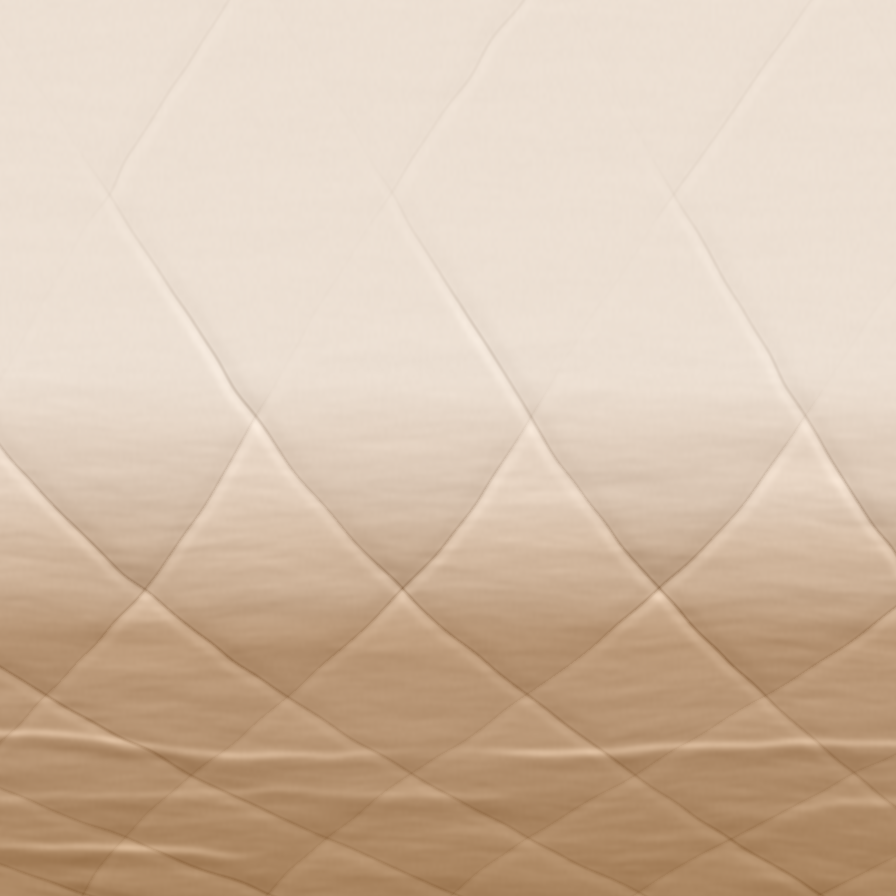
Reproduce this texture procedurally as a Shadertoy shader.

```glsl
// Quilted satin cloth fading from cream to tan, with receding diamond stitching and soft creases.

#define STITCH_WIDTH 0.0017   // half width of the sewn groove
#define STITCH_DEPTH 0.085    // darkness of the groove
#define RIM_LIGHT 0.045       // light on the lower side of a seam
#define PUFF 0.085            // light to dark change across a diamond
#define WRINKLE 0.20          // strength of the small creases
#define BEND 0.466            // height, from the top, where the cloth turns away
#define CREAM vec3(0.926, 0.876, 0.826)
#define BEIGE vec3(0.875, 0.800, 0.730)
#define SAND vec3(0.800, 0.692, 0.590)
#define TAN vec3(0.722, 0.588, 0.460)
#define BROWN vec3(0.670, 0.525, 0.380)

float hash(vec2 p) {
    vec3 q = fract(vec3(p.xyx) * 0.1031);
    q += dot(q, q.yzx + 33.33);
    return fract((q.x + q.y) * q.z);
}

float noise(vec2 p) {
    vec2 i = floor(p), f = fract(p);
    f = f * f * (3.0 - 2.0 * f);
    return mix(mix(hash(i), hash(i + vec2(1, 0)), f.x),
               mix(hash(i + vec2(0, 1)), hash(i + vec2(1, 1)), f.x), f.y);
}

float fbm(vec2 p) {
    float sum = 0.0, amp = 0.5;
    for (int i = 0; i < 4; i++) {
        sum += amp * noise(p);
        p = mat2(1.9, 0.35, -0.35, 1.9) * p + 17.3;
        amp *= 0.5;
    }
    return sum;
}

// Diamond lattice: x counts falling seams, y counts rising seams
vec2 lattice(vec2 c) {
    float w = max(c.y - BEND, 0.0);
    float row = 4.0 * (c.y - 0.215) + 14.0 * pow(w, 2.5);
    float start = 0.12 + 0.66 * (c.y - 0.215) + w * w;
    float spacing = 0.325 - 0.04 * c.y - 0.28 * w * w;
    float column = (c.x - start) / spacing;
    return vec2(column, column + row);
}

// Signed distance to the nearest whole number of f, in canvas units
float seamDistance(float f) {
    float slope = length(vec2(dFdx(f), dFdy(f))) * iResolution.y;
    return (f - round(f)) / max(slope, 1e-4);
}

// Groove with a lit lower side; d is positive below the seam
float seamShade(float d) {
    float aa = 0.7 / iResolution.y;
    float groove = 1.0 - smoothstep(0.0, STITCH_WIDTH + 2.0 * aa, abs(d));
    float rim = exp(-pow((d - 0.007) / 0.006, 2.0));
    float shadow = exp(-pow((d + 0.008) / 0.010, 2.0));
    return RIM_LIGHT * rim - STITCH_DEPTH * groove - 0.022 * shadow;
}

vec3 clothColor(float t) {
    vec3 c = mix(CREAM, BEIGE, smoothstep(0.40, 0.53, t));
    c = mix(c, SAND, smoothstep(0.51, 0.65, t));
    c = mix(c, TAN, smoothstep(0.64, 0.73, t));
    return mix(c, BROWN, smoothstep(0.77, 1.0, t));
}

float creaseHeight(vec2 c) {
    vec2 bent = c + 0.02 * vec2(0.0, noise(c * 6.0));
    return fbm(bent * vec2(7.0, 30.0) + 5.0);
}

void mainImage(out vec4 fragColor, in vec2 fragCoord) {
    vec2 c = fragCoord / iResolution.xy;
    c.y = 1.0 - c.y;
    float v = c.y;
    float satin = smoothstep(0.32, 0.66, v);

    // Seams waver a little with the cloth
    vec2 waver = vec2(noise(c * 23.0), noise(c * 23.0 + 40.0)) - 0.5;
    vec2 seams = lattice(c + 0.005 * waver);
    vec2 cell = fract(seams);
    float falling = smoothstep(0.17, 0.30, v) * mix(0.55, 1.0, smoothstep(0.3, 0.48, v));
    falling *= 1.0 - 0.4 * smoothstep(0.70, 0.90, v);
    float rising = 0.75 * smoothstep(0.42, 0.54, v) * (1.0 - 0.65 * smoothstep(0.67, 0.78, v));
    rising += 0.22 * (1.0 - smoothstep(0.19, 0.26, v)) + 0.06;
    float wear = 0.65 + 0.6 * noise(c * 11.0 + 8.0);
    float shade = wear * (falling + 0.05) * seamShade(-seamDistance(seams.x));
    shade += wear * rising * seamShade(seamDistance(seams.y));

    // Each diamond is bright at its top corner and dim at its bottom corner
    float drop = 0.5 * (1.0 - cell.x + cell.y);
    float puff = smoothstep(0.40, 0.56, v) * (1.0 - 0.55 * smoothstep(0.68, 0.85, v));
    shade += PUFF * puff * (0.5 - drop);

    // Small crosswise creases, lit from above
    float slope = creaseHeight(c + vec2(0.0, 0.006)) - creaseHeight(c);
    shade += WRINKLE * mix(0.13, 1.0, satin) * slope;

    // Long folds near the hem, broken along their length
    for (int i = 0; i < 3; i++) {
        float k = float(i);
        float crest = 0.828 + 0.055 * k + 0.028 * (noise(vec2(c.x * 3.5, k * 9.0)) - 0.5);
        float d = v - crest - 0.006 * noise(vec2(c.x * 19.0, k + 3.0));
        float part = smoothstep(0.30, 0.75, noise(vec2(c.x * 6.0 + 2.0, k * 5.0 + 1.0)));
        part *= mix(1.0, 0.45, mod(k, 2.0));
        shade += part * (0.13 * exp(-pow(d / 0.005, 2.0)) - 0.05 * exp(-pow((d - 0.014) / 0.009, 2.0)));
    }

    // Uneven dye and fine weave
    float dye = v + 0.05 * satin * (fbm(c * vec2(4.0, 9.0)) - 0.47);
    shade += 0.008 * (noise(c * vec2(260.0, 150.0)) - 0.5);
    vec3 color = clothColor(dye) + shade * vec3(0.92, 1.0, 1.06);
    fragColor = vec4(clamp(color, 0.0, 1.0), 1.0);
}
```
